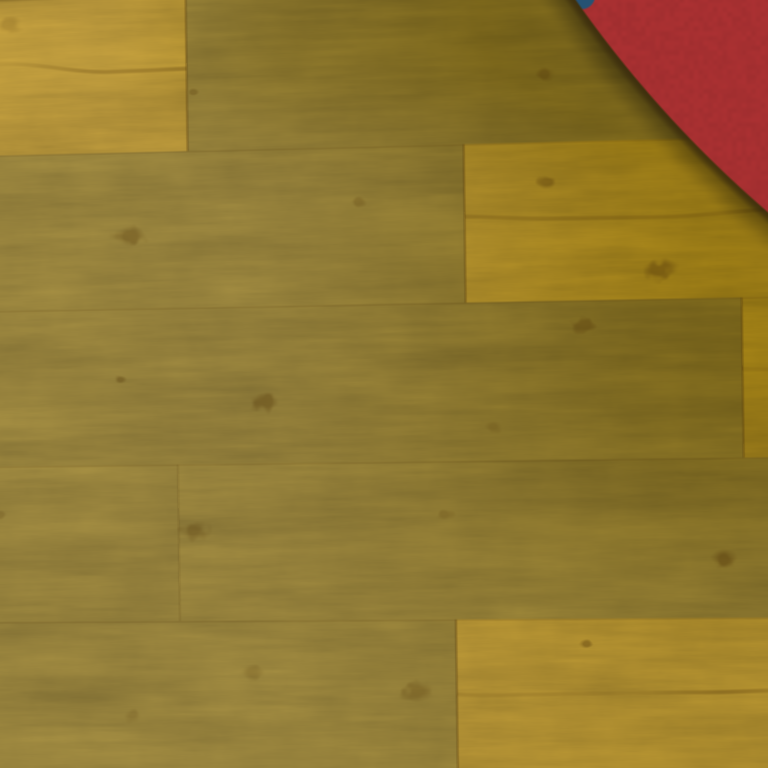
A Shadertoy shader for this texture:

```glsl
// Wooden plank floor in five staggered rows, with a round red mat over one corner.
// Each row is composited in a loop: plank tone, stretched-noise grain, a crack,
// scattered knots and soft seams; the mat is a large circle with a rim and shadow.

const vec3 TAN = vec3(0.585, 0.505, 0.235);
const vec3 TAN_SHADE = vec3(0.475, 0.395, 0.105);
const vec3 HONEY = vec3(0.705, 0.575, 0.225);
const vec3 HONEY_SHADE = vec3(0.590, 0.470, 0.080);
const vec3 KNOT = vec3(0.330, 0.220, 0.040);
const vec3 MAT_RED = vec3(0.650, 0.185, 0.190);
const vec3 MAT_RIM = vec3(0.230, 0.170, 0.050);
const vec3 MAT_BLUE = vec3(0.150, 0.320, 0.450);

const float ROW_HEIGHT = 0.2025;
const float PLANK_LENGTH = 1.096;
const float FIRST_JOINT = 0.243;
const float STAGGER = 0.362;

float hash(vec2 p) {
    vec3 q = fract(vec3(p.xyx) * 0.1031);
    q += dot(q, q.yzx + 33.33);
    return fract((q.x + q.y) * q.z);
}

float noise(vec2 p) {
    vec2 i = floor(p), f = fract(p);
    f = f * f * (3.0 - 2.0 * f);
    return mix(mix(hash(i), hash(i + vec2(1, 0)), f.x),
               mix(hash(i + vec2(0, 1)), hash(i + vec2(1, 1)), f.x), f.y);
}

float fbm(vec2 p) {
    float sum = 0.0, gain = 0.5;
    for (int i = 0; i < 4; i++) {
        sum += gain * noise(p);
        p = p * 2.03 + 17.3;
        gain *= 0.5;
    }
    return sum / 0.9375;
}

// Soft line of the given half width around distance zero
float lineMask(float d, float halfWidth, float soft) {
    return 1.0 - smoothstep(halfWidth, halfWidth + soft, abs(d));
}

// Dark smudges with a denser core, scattered along a row
float knots(vec2 p, float row) {
    float mask = 0.0;
    for (int i = 0; i < 4; i++) {
        vec2 seed = vec2(float(i) + 3.0, row * 7.0 + 5.0);
        vec2 centre = vec2((float(i) + hash(seed)) / 4.0,
                           ROW_HEIGHT * mix(0.15, 0.85, hash(seed + 21.0)));
        float radius = mix(0.006, 0.017, hash(seed + 43.0));
        vec2 d = (p - centre) / (radius * vec2(1.2, 0.8));
        float r = length(d) + 0.6 * (noise(p * 120.0) - 0.5);
        float strength = mix(0.15, 0.45, hash(seed + 67.0));
        mask = max(mask, strength * (1.0 - smoothstep(0.3, 1.2, r)));
    }
    return mask;
}

// One row of wood; p.y runs down from the top edge of the row
vec3 plankRow(vec2 p, float row, float shade, float soft) {
    float joint = mod(FIRST_JOINT + STAGGER * row, PLANK_LENGTH);
    float d = p.x - joint - 0.013 * (p.y - 0.5 * ROW_HEIGHT);
    float right = smoothstep(-soft, soft, d);

    // Honey planks lie right of the joint, left of it in the top row
    float honey = row < 0.5 ? 1.0 - right : right;
    honey *= 1.0 - step(2.5, row) * step(row, 3.5);
    vec3 col = mix(mix(TAN, TAN_SHADE, shade), mix(HONEY, HONEY_SHADE, shade), honey);

    // Grain: broad bands, fine streaks and mottling
    vec2 g = p + vec2(row * 3.7, row * 5.1) + step(0.0, d) * 9.0;
    float bands = fbm(g * vec2(3.5, 26.0)) - 0.5;
    float streaks = fbm(g * vec2(14.0, 150.0)) - 0.5;
    float mottle = fbm(g * 22.0) - 0.5;
    col *= 1.0 + 0.20 * bands + 0.10 * streaks + 0.08 * mottle;

    // Wavering crack along the middle of the honey planks
    float path = 0.45 * ROW_HEIGHT + 0.016 * (noise(vec2(g.x * 7.0, row)) - 0.5);
    float crack = lineMask(p.y - path, 0.0005, 0.004) * honey;
    col = mix(col, KNOT, crack * mix(0.1, 0.6, noise(g * vec2(8.0, 2.0))) * (0.5 + 0.5 * shade));
    col = mix(col, KNOT, knots(p, row));

    // Butt joint and upper seam
    float contrast = row > 2.5 && row < 3.5 ? 0.12 : 0.30;
    col = mix(col, KNOT, contrast * lineMask(d, 0.0005, 0.0025));
    return mix(col, KNOT, 0.16 * lineMask(p.y, 0.0005, 0.003));
}

void mainImage(out vec4 fragColor, in vec2 fragCoord) {
    vec2 uv = fragCoord / iResolution.xy;
    float soft = 0.001 + 0.7 / iResolution.y;

    // Light falls off toward the upper right
    float shade = smoothstep(0.25, 1.0, uv.x) * mix(0.35, 1.0, smoothstep(0.1, 0.55, uv.y));
    shade = min(shade + 0.5 * smoothstep(0.75, 0.95, uv.y) * smoothstep(0.1, 0.4, uv.x), 1.0);

    // Rows lean slightly, more so near the top
    float down = 1.0 - uv.y + 0.03 * uv.x * uv.y;
    vec3 col = TAN;
    for (int i = 0; i < 5; i++) {
        float row = float(i);
        vec2 p = vec2(uv.x, down - row * ROW_HEIGHT);
        float cover = i == 0 ? 1.0 : smoothstep(-soft, soft, p.y);
        col = mix(col, plankRow(p, row, shade, soft), cover);
    }

    // Mat: cast shadow, dark rim, red face and a blue patch at its tip
    float mat = length(uv - vec2(1.978, 1.861)) - 1.5;
    col *= 1.0 - 0.35 * (1.0 - smoothstep(0.0, 0.045, mat));
    col = mix(col, MAT_RIM, 0.75 * (1.0 - smoothstep(0.002, 0.014, mat)));
    vec3 face = MAT_RED * (0.97 + 0.06 * noise(uv * 160.0));
    float tip = 1.0 - smoothstep(-soft, soft, length(uv - vec2(0.757, 1.006)) - 0.018);
    face = mix(face, MAT_BLUE, tip);
    col = mix(col, face, 1.0 - smoothstep(-soft, soft, mat));

    fragColor = vec4(clamp(col, 0.0, 1.0), 1.0);
}
```
